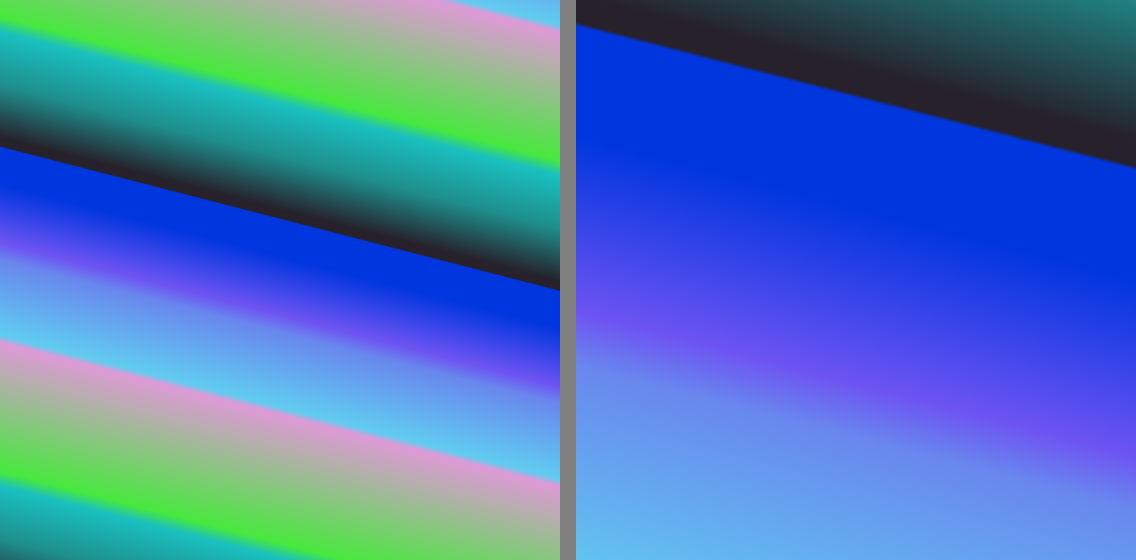
Left, the full canvas; right, a detail of the centre.
Reproduce this background procedurally as a Shadertoy shader.

```glsl
// Slanted repeating colour bands: blue, violet, sky, pink, green, teal and a dark seam.

#define SLOPE 0.2575    // drop of the bands across one canvas width
#define PERIOD 0.811    // vertical height of one repeat
#define OFFSET 0.263    // depth of the dark-to-blue seam at the left edge
#define SEAM 0.003      // softness of that seam, as a share of the period

const vec3 BLUE   = vec3(0.00, 0.21, 0.87);
const vec3 VIOLET = vec3(0.43, 0.33, 0.95);
const vec3 AZURE  = vec3(0.41, 0.53, 0.93);
const vec3 SKY    = vec3(0.38, 0.80, 0.94);
const vec3 PINK   = vec3(0.87, 0.60, 0.84);
const vec3 GREEN  = vec3(0.28, 0.91, 0.24);
const vec3 TEAL   = vec3(0.10, 0.75, 0.75);
const vec3 PINE   = vec3(0.12, 0.56, 0.55);
const vec3 DARK   = vec3(0.15, 0.13, 0.17);

// Linear ramp from one colour to the next between two positions
vec3 blend(vec3 base, vec3 next, float start, float end, float t) {
    return mix(base, next, clamp((t - start) / (end - start), 0.0, 1.0));
}

// Colour along one repeat, t from 0 to 1 going down
vec3 bandColor(float t) {
    vec3 c = BLUE;
    c = blend(c, VIOLET, 0.080, 0.210, t);
    c = blend(c, AZURE,  0.210, 0.249, t);
    c = blend(c, SKY,    0.249, 0.414, t);
    c = blend(c, PINK,   0.414, 0.430, t);
    c = blend(c, GREEN,  0.430, 0.713, t);
    c = blend(c, TEAL,   0.713, 0.746, t);
    c = blend(c, PINE,   0.746, 0.862, t);
    c = blend(c, DARK,   0.862, 0.978, t);
    return blend(c, BLUE, 1.0 - SEAM, 1.0, t);
}

void mainImage(out vec4 fragColor, in vec2 fragCoord) {
    vec2 p = fragCoord / iResolution.y;

    // Depth below the top edge, sheared along the slant
    float depth = 1.0 - p.y - SLOPE * p.x;
    float t = fract((depth - OFFSET) / PERIOD);

    fragColor = vec4(bandColor(t), 1.0);
}
```
